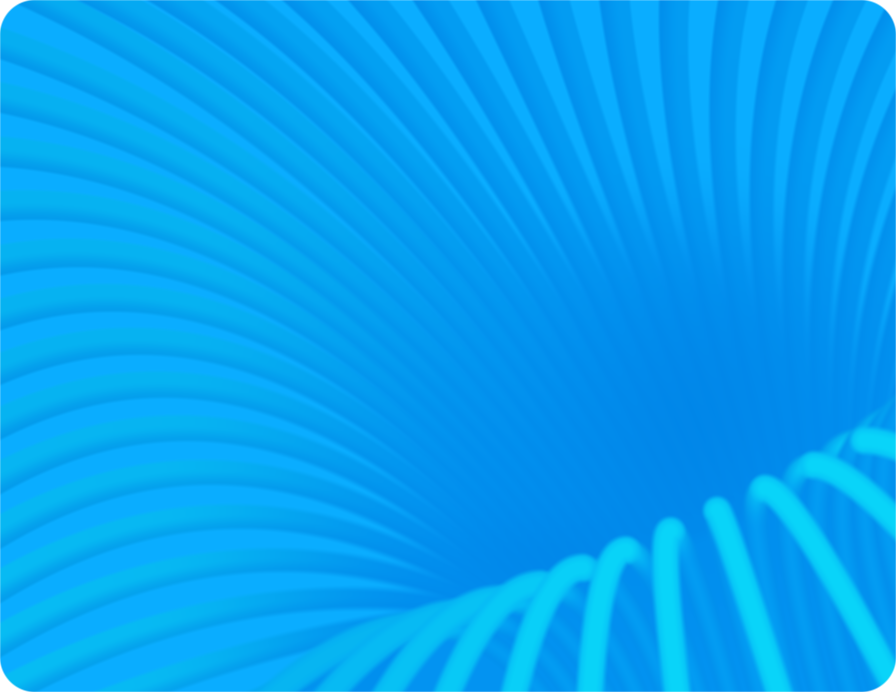
Give the GLSL for this background, as a WebGL 1 fragment shader.

```glsl
precision highp float;
// A blue coil seen from above: long ribs sweep from the left and top edges
// into a deep throat, and bright arches of the same coil rise at lower right.
// Every rib is a quadratic curve whose three points are formulas of its index.

uniform vec2 u_resolution;

const vec2 CANVAS = vec2(7.68, 5.93);   // working units, origin at lower left
const float CORNER = 0.30;
const vec2 THROAT = vec2(5.75, 2.15);

const vec3 PAPER = vec3(1.0);
const vec3 SKY = vec3(0.04, 0.68, 1.0);
const vec3 TEAL = vec3(0.025, 0.70, 0.945);
const vec3 AZURE = vec3(0.01, 0.61, 0.95);
const vec3 DEEP = vec3(0.005, 0.56, 0.935);
const vec3 SHADE = vec3(0.0, 0.51, 0.90);
const vec3 CYAN = vec3(0.035, 0.83, 0.975);

const float RIB_OUTER = 0.13;           // half widths
const float RIB_INNER = 0.075;
const float ARCH_WIDTH = 0.115;
const float EDGE = 0.018;

// Signed distance (x) and parameter (y) of the nearest point on the quadratic
// curve from a over m (reached at t = 0.5) to e, with t kept inside range.
vec2 curve(vec2 p, vec2 a, vec2 m, vec2 e, vec2 range) {
  vec2 u = 2.0 * m - 0.5 * (a + e) - a;
  vec2 v = e - a - 2.0 * u;
  vec2 d = a - p;
  float inv = 1.0 / max(dot(v, v), 1e-4);
  float kx = inv * dot(u, v);
  float ky = inv * (2.0 * dot(u, u) + dot(d, v)) / 3.0;
  float kz = inv * dot(d, u);
  float c = ky - kx * kx;
  float q = kx * (2.0 * kx * kx - 3.0 * ky) + kz;
  float h = q * q + 4.0 * c * c * c;
  vec2 t;
  if (h >= 0.0) {
    vec2 x = 0.5 * (vec2(1.0, -1.0) * sqrt(h) - q);
    vec2 r = sign(x) * pow(abs(x), vec2(1.0 / 3.0));
    float s = r.x + r.y - kx;
    float f = ((s + 3.0 * kx) * s + 3.0 * ky) * s + kz;
    s -= f / max(3.0 * (s * s + 2.0 * kx * s + ky), 0.01);
    t = vec2(s);
  } else {
    float z = sqrt(-c);
    float g = acos(clamp(q / (c * z * 2.0), -1.0, 1.0)) / 3.0;
    t = vec2(2.0 * cos(g), -cos(g) - 1.732051 * sin(g)) * z - kx;
  }
  t = clamp(t, range.x, range.y);
  vec2 o1 = d + (2.0 * u + v * t.x) * t.x;
  vec2 o2 = d + (2.0 * u + v * t.y) * t.y;
  bool first = dot(o1, o1) < dot(o2, o2);
  float n = first ? t.x : t.y;
  vec2 off = first ? -o1 : -o2;
  vec2 dir = u + v * n;
  float side = dir.x * off.y - dir.y * off.x < 0.0 ? -1.0 : 1.0;
  return vec2(side * length(off), n);
}

float cover(float d, float w, float soft) {
  return 1.0 - smoothstep(w - soft, w + soft, abs(d));
}

// Rib k, counted clockwise from the lower left corner
vec2 rib(vec2 p, float k) {
  float j = k - 13.0;
  vec2 start = k < 12.5 ? vec2(0.0, 0.465 * k - 0.02)
                        : vec2(0.38 + 0.57 * j - 0.003 * j * j, CANVAS.y);
  float bend = k - 11.5;
  float q = min(k, 13.5);
  vec2 mid = vec2(2.0 + 0.04 * k + 0.13 * (bend + sqrt(bend * bend + 4.0)),
                  0.71 + 0.42 * q - 0.0123 * q * q);
  vec2 end = vec2(4.05 + 0.085 * k + 0.001 * k * k, 0.71 + 0.048 * k);
  return curve(p, start, mid, end, vec2(-0.25, 1.0));
}

// Arch j, counted from the left; t < 0.5 is its near leg
vec2 arch(vec2 p, float j, vec2 range) {
  vec2 near = vec2(2.7 + 0.52 * j + 0.0042 * j * j * j, -0.17);
  vec2 peak = vec2(3.95 + 0.33 * j + 0.006 * j * j, 0.68 + 0.11 * j + 0.006 * j * j);
  vec2 far = vec2(5.0 + 0.26 * j, -0.17);
  return curve(p, near, peak, far, range);
}

void main() {
  vec2 p = gl_FragCoord.xy / u_resolution * CANVAS;
  float hollow = 1.0 - smoothstep(1.0, 2.5, length(p - THROAT));
  vec3 col = mix(SKY, DEEP, hollow);

  // Long ribs
  for (int i = -3; i <= 33; i++) {
    float k = float(i);
    vec2 c = rib(p, k);
    float t = clamp(c.y, 0.0, 1.0);
    float w = mix(RIB_OUTER, RIB_INNER, t);
    vec3 tint = mix(TEAL, AZURE, smoothstep(9.0, 20.0, k));
    tint = mix(tint, CYAN, 0.3 * (1.0 - smoothstep(0.0, 6.0, k)) * (1.0 - t));
    tint = mix(tint, DEEP, smoothstep(0.3, 0.95, t));
    float under = 1.0 - smoothstep(-1.0, 0.3, c.x / w);
    tint = mix(tint, SHADE, under * mix(0.5, 0.22, t));
    col = mix(col, tint, cover(c.x, w, EDGE + 0.03 * t * t));
  }

  // Dark of the throat
  vec2 core = (p - vec2(5.95, 2.35)) / vec2(0.95, 1.3);
  col = mix(col, SHADE, 0.6 * exp(-dot(core, core)));
  vec2 mouth = (p - vec2(4.75, 1.1)) / vec2(0.9, 0.4);
  col = mix(col, SHADE, 0.45 * exp(-dot(mouth, mouth)));

  // Inside of the coil, below the line of peaks
  float crest = 0.58 + 0.3775 * (p.x - 3.95);
  col = mix(col, DEEP, 0.85 * (1.0 - smoothstep(-0.12, 0.05, p.y - crest)));

  // Far legs, then near legs
  for (int i = -1; i <= 12; i++) {
    vec2 c = arch(p, float(i), vec2(0.5, 1.0));
    vec3 tint = mix(CYAN, AZURE, smoothstep(0.5, 0.72, c.y));
    tint = mix(tint, SHADE, 0.5 * smoothstep(0.0, 1.0, abs(c.x) / ARCH_WIDTH));
    col = mix(col, tint, cover(c.x, 0.85 * ARCH_WIDTH, 0.03));
  }
  for (int i = -1; i <= 12; i++) {
    float j = float(i);
    vec2 c = arch(p, j, vec2(0.0, 0.5));
    vec3 tint = mix(TEAL, CYAN, smoothstep(-2.0, 4.5, j));
    tint = mix(tint, AZURE, 0.35 * smoothstep(0.3, 1.1, abs(c.x) / ARCH_WIDTH));
    col = mix(col, tint, cover(c.x, ARCH_WIDTH, 0.03));
  }

  // Rounded card
  vec2 b = abs(p - 0.5 * CANVAS) - 0.5 * CANVAS + CORNER;
  float card = length(max(b, 0.0)) - CORNER;
  col = mix(col, PAPER, smoothstep(-0.01, 0.01, card));
  gl_FragColor = vec4(col, 1.0);
}
```
